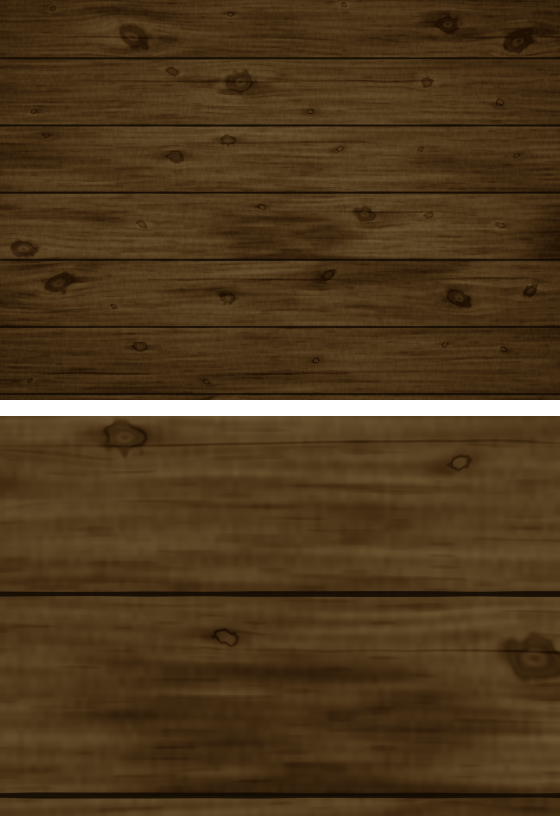
Top: the whole. Bottom: its middle third, enlarged.
Write a WebGL 1 fragment shader that draws this texture.

```glsl
precision highp float;
uniform vec2 u_resolution;

// Layout, in canvas heights
const float PLANK_HEIGHT = 0.1679;
const float FIRST_SEAM = 0.0146;
const float SEAM_HALF_WIDTH = 0.0019;
const float KNOT_CELL = 0.24;
const float KNOT_MIN = 0.004;
const float KNOT_MAX = 0.022;
const float FIGURED_PLANK = 1.7;

// Tone
const float CENTRE_TONE = 0.75;
const float VIGNETTE = 1.05;
const float GRAIN_CONTRAST = 0.30;
const vec3 SEAM_COLOUR = vec3(0.07, 0.04, 0.01);
const vec3 DARK_WOOD = vec3(0.17, 0.10, 0.03);
const vec3 MID_WOOD = vec3(0.28, 0.19, 0.08);
const vec3 LIGHT_WOOD = vec3(0.42, 0.33, 0.19);

float hash(vec2 p) {
  vec3 q = fract(p.xyx * vec3(0.1031, 0.1030, 0.0973));
  q += dot(q, q.yzx + 33.33);
  return fract((q.x + q.y) * q.z);
}

float noise(vec2 p) {
  vec2 i = floor(p), f = fract(p);
  f = f * f * (3.0 - 2.0 * f);
  return mix(mix(hash(i), hash(i + vec2(1.0, 0.0)), f.x),
             mix(hash(i + vec2(0.0, 1.0)), hash(i + 1.0), f.x), f.y);
}

float fbm(vec2 p) {
  float sum = 0.0, weight = 0.5;
  for (int i = 0; i < 4; i++) {
    sum += weight * noise(p);
    p = p * 2.03 + 17.1;
    weight *= 0.5;
  }
  return sum / 0.9375;
}

// Knots near a point of one plank: x = grain shift, y = tone change
vec2 knots(vec2 p, float plank) {
  vec2 result = vec2(0.0);
  for (int i = -1; i <= 1; i++) {
    float cell = floor(p.x / KNOT_CELL) + float(i);
    vec2 key = vec2(cell + 20.0, plank * 7.0 + 43.0);
    vec2 centre = vec2((cell + 0.15 + 0.7 * hash(key)) * KNOT_CELL,
                       (0.15 + 0.7 * hash(key + 31.7)) * PLANK_HEIGHT);
    float size = mix(KNOT_MIN, KNOT_MAX, pow(hash(key + 57.3), 3.0));
    vec2 d = p - centre;
    d.y += d.x * (hash(key + 83.9) - 0.5) * 0.8;

    float r = length(d * vec2(0.7, 1.0)) / size;
    r *= 0.75 + 0.5 * noise(d / size * 1.3 + key * 5.0);
    vec2 q = d / (size * vec2(5.0, 2.2));
    float halo = exp(-dot(q, q));
    float core = 1.0 - smoothstep(0.9, 1.3, r);
    float rings = (0.5 + 0.5 * cos(r * 9.0)) * smoothstep(0.005, 0.012, size);
    float rim = (r - 1.15) * 4.0;
    float smear = smoothstep(0.45, 0.75, noise(p * vec2(14.0, 60.0) + key));

    result.x -= d.y * 0.75 * halo;
    result.y += halo * (1.0 - core) * (0.15 - 0.55 * smear)
              - core * (0.12 + 0.3 * rings) - 0.42 * exp(-rim * rim);
  }
  return result;
}

void main() {
  vec2 p = gl_FragCoord.xy / u_resolution.y;
  float pixel = 1.0 / u_resolution.y;
  float row = (p.y - FIRST_SEAM) / PLANK_HEIGHT;
  float plank = floor(row);
  vec2 local = vec2(p.x, fract(row) * PLANK_HEIGHT);
  vec2 seed = vec2(plank + 9.0, 5.0);

  // Grain bends around knots and drifts along each plank
  vec2 knot = knots(local, plank);
  vec2 g = local + vec2(0.0, knot.x) + (plank + 3.0) * vec2(3.7, 1.3);
  g.y += 0.016 * (noise(g * vec2(2.5, 6.0)) - 0.5);
  float fibre = noise(g * vec2(7.0, 165.0)) - 0.5;
  float band = fbm(g * vec2(2.2, 36.0)) - 0.5;
  float lines = sin(6.2832 * (g.y * 62.0 + 4.0 * noise(g * vec2(1.5, 9.0))));
  float pores = smoothstep(0.65, 0.95, noise(g * vec2(28.0, 210.0)));
  float roughness = noise(p * vec2(190.0, 110.0)) - 0.5;

  // Broad dark streaks, strongest on the figured planks
  float offset = plank - FIGURED_PLANK;
  float figured = 0.12 + 0.38 * exp(-offset * offset);
  float streak = smoothstep(0.48, 0.68, fbm(g * vec2(2.6, 15.0)));

  // A broken drying crack along each plank
  float crackY = PLANK_HEIGHT * (0.25 + 0.5 * hash(seed))
               + 0.012 * (fbm(vec2(p.x * 5.0, plank + 30.5)) - 0.5);
  float crack = 1.0 - smoothstep(0.0005, 0.0005 + 1.5 * pixel, abs(local.y - crackY));
  crack *= smoothstep(0.5, 0.7, noise(vec2(p.x * 4.0, plank * 3.0 + 60.5)));

  vec2 fromCentre = gl_FragCoord.xy / u_resolution - vec2(0.48, 0.5);
  float tone = CENTRE_TONE - VIGNETTE * dot(fromCentre, fromCentre);
  tone += 0.08 * (hash(seed + 14.2) - 0.5);
  tone += GRAIN_CONTRAST * (fibre + 1.1 * band + 0.14 * lines + 0.45 * roughness);
  tone += knot.y - 0.16 * pores - figured * streak - 0.32 * crack;

  // Seams with a shaded lower edge and a worn upper edge
  float below = local.y, above = PLANK_HEIGHT - local.y;
  tone -= 0.22 * exp(-below / 0.004);
  tone += 0.14 * exp(-above / 0.006) * noise(vec2(p.x * 30.0, plank + 11.5));
  float seamWidth = SEAM_HALF_WIDTH * (0.75 + 0.5 * noise(vec2(p.x * 22.0, floor(row + 0.5) + 8.0)));
  float seam = 1.0 - smoothstep(seamWidth - 0.5 * pixel, seamWidth + pixel, min(below, above));

  vec3 colour = mix(DARK_WOOD, MID_WOOD, clamp(tone / 0.44, -0.4, 1.0));
  colour = mix(colour, LIGHT_WOOD, clamp((tone - 0.44) / 0.56, 0.0, 1.1));
  gl_FragColor = vec4(mix(colour, SEAM_COLOUR, 0.9 * seam), 1.0);
}
```
